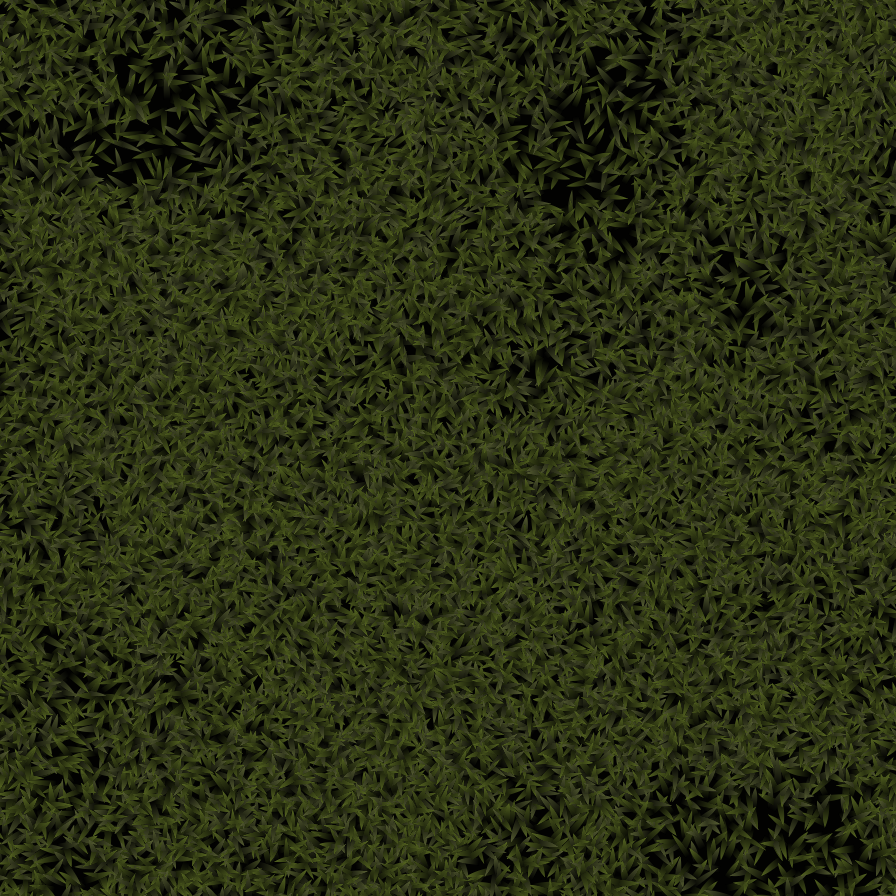
Reproduce this texture procedurally as a Shadertoy shader.

```glsl
// Dark matted grass seen from above: thousands of short pointed blades.
// Each grid cell scatters blades; every blade rises from a black root to an
// olive tip, and the highest blade at a point wins. Noise thins some patches.

// Integer hash giving three values in 0..1
vec3 hash3(ivec3 cell) {
    uvec3 v = uvec3(cell + 1024) * 1664525u + 1013904223u;
    v.x += v.y * v.z; v.y += v.z * v.x; v.z += v.x * v.y;
    v ^= v >> 16u;
    v.x += v.y * v.z; v.y += v.z * v.x; v.z += v.x * v.y;
    return vec3(v >> 8u) / 16777216.0;
}

float valueNoise(vec2 p, int seed) {
    ivec2 i = ivec2(floor(p));
    vec2 f = fract(p);
    f = f * f * (3.0 - 2.0 * f);
    float a = hash3(ivec3(i, seed)).x;
    float b = hash3(ivec3(i + ivec2(1, 0), seed)).x;
    float c = hash3(ivec3(i + ivec2(0, 1), seed)).x;
    float d = hash3(ivec3(i + ivec2(1, 1), seed)).x;
    return mix(mix(a, b, f.x), mix(c, d, f.x), f.y);
}

// Share of blades that grow at a place on the canvas
float growth(vec2 uv) {
    float n = 0.6 * valueNoise(uv * 4.5, 911) + 0.4 * valueNoise(uv * 12.0, 902);
    return mix(0.3, 1.0, smoothstep(0.15, 0.75, n));
}

void mainImage(out vec4 fragColor, in vec2 fragCoord) {
    const float CELLS = 50.0;
    const int BLADES = 8;
    vec2 p = fragCoord / iResolution.y * CELLS;
    float pixel = CELLS / iResolution.y;
    ivec2 home = ivec2(floor(p));

    vec3 color = vec3(0.006, 0.009, 0.003);
    float top = 0.0;

    for (int y = -1; y <= 1; y++)
    for (int x = -1; x <= 1; x++) {
        ivec2 cell = home + ivec2(x, y);
        float density = growth((vec2(cell) + 0.5) / CELLS);

        for (int k = 0; k < BLADES; k++) {
            vec3 place = hash3(ivec3(cell, k));
            vec3 trait = hash3(ivec3(cell, k + 100));
            if (trait.x > density) continue;

            // Blade frame: t runs from root to tip, side runs across
            float angle = 6.28319 * place.z;
            vec2 dir = vec2(cos(angle), sin(angle));
            vec2 q = p - vec2(cell) - place.xy;
            float t = dot(q, dir) / mix(1.2, 1.85, trait.y) + 0.5;
            if (t <= 0.0 || t >= 1.0) continue;
            float bend = 0.4 * (fract(trait.z * 17.0) - 0.5);
            float side = dot(q, vec2(-dir.y, dir.x)) - bend * (t * t - 0.4);

            // Tapered outline with a soft edge
            float halfWidth = mix(0.15, 0.21, fract(trait.y * 23.0)) * (1.0 - pow(t, 3.2));
            float cover = clamp((halfWidth - abs(side)) / pixel + 0.5, 0.0, 1.0);
            float height = t * cover;

            if (height > top) {
                top = height;
                vec3 olive = vec3(0.250, 0.295, 0.098);
                vec3 dusty = vec3(0.250, 0.272, 0.146);
                vec3 tint = mix(olive, dusty, smoothstep(0.6, 0.75, trait.z));
                float light = mix(0.86, 1.14, fract(trait.z * 41.0));
                color = tint * light * (0.01 + 1.24 * t) * cover;
            }
        }
    }
    fragColor = vec4(color, 1.0);
}
```
